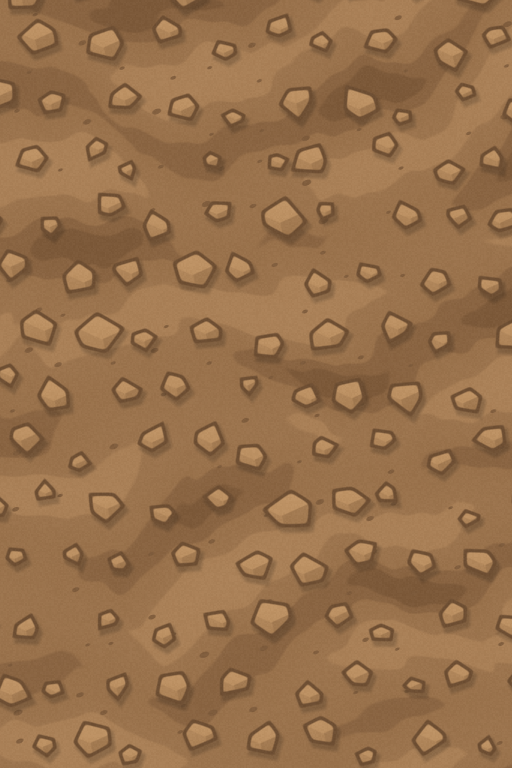
Give the GLSL for this texture, as a WebGL 2 fragment shader.

```glsl
#version 300 es
precision highp float;

uniform vec2 u_resolution;
out vec4 fragColor;

const float TAU = 6.2831853;
const float STONE_CELL = 0.0755;
const float PEBBLE_CELL = 0.062;
const float OUTLINE = 0.0044;

const vec3 SOIL = vec3(0.605, 0.450, 0.300);
const vec3 SOIL_LIGHT = vec3(0.655, 0.493, 0.332);
const vec3 SOIL_DARK = vec3(0.548, 0.402, 0.267);
const vec3 SOIL_DEEP = vec3(0.500, 0.363, 0.238);
const vec3 RIM = vec3(0.430, 0.308, 0.200);
const vec3 FACE_TOP = vec3(0.735, 0.565, 0.385);
const vec3 FACE_LEFT = vec3(0.690, 0.525, 0.355);
const vec3 FACE_RIGHT = vec3(0.640, 0.482, 0.322);

struct Stone {
  float dist;
  float radius;
  float ridge;
  vec2 local;
};

float hash(vec2 p, float seed) {
  vec3 q = fract((p.xyx + seed * 17.31) * 0.1031);
  q += dot(q, q.yzx + 33.33);
  return fract((q.x + q.y) * q.z);
}

vec2 hash2(vec2 p, float seed) {
  return vec2(hash(p, seed), hash(p, seed + 1.0));
}

// Coverage of the region where d is negative
float cover(float d, float softness) {
  return 1.0 - smoothstep(-softness, softness, d);
}

// Slanted soil layers with lumpy borders, about -1 to 1
float strata(vec2 p) {
  p.y -= 0.16 * p.x;
  float freq = 9.0, amp = 0.03;
  for (int i = 0; i < 5; i++) {
    float phase = float(i) * 2.3;
    p.y += amp * sin(p.x * freq + p.y * freq * 0.6 + phase);
    p.x += amp * cos(p.y * freq * 1.3 - p.x * freq * 0.4 + phase);
    freq *= 1.9;
    amp *= 0.55;
  }
  return 0.65 * sin(p.y * 36.0 + 1.5 * sin(p.x * 6.0))
       + 0.35 * sin(p.x * 11.0 - p.y * 17.0 + 1.0)
       + 0.25 * sin(p.x * 17.0 + p.y * 29.0 + 4.0);
}

// Irregular five-sided block, wider than tall, with rounded corners
float blockDistance(vec2 q, float radius, vec2 id) {
  float sharpness = 15.0 / radius;
  float turn = hash(id, 5.0) * TAU;
  float sum = 0.0;
  for (int i = 0; i < 5; i++) {
    float k = float(i);
    float angle = turn + (k + 0.5 * (hash(id, 6.0 + k) - 0.5)) * TAU / 5.0;
    vec2 dir = vec2(cos(angle), sin(angle));
    float reach = radius * mix(0.78, 1.0, hash(id, 12.0 + k));
    reach *= length(dir * vec2(1.0, 0.8));
    sum += exp(clamp(sharpness * (dot(q, dir) - reach), -60.0, 60.0) - 20.0);
  }
  return (log(sum) + 20.0) / sharpness;
}

// Nearest stone on a sheared, jittered grid; also gathers the thrown shadow
Stone scatterStones(vec2 p, out float shadow) {
  Stone best = Stone(1.0, 1.0, 0.0, vec2(0.0));
  shadow = 0.0;
  vec2 g = p / STONE_CELL;
  for (int j = -1; j <= 1; j++) {
    float row = floor(g.y) + float(j);
    float shear = 0.4 * row;
    for (int i = -1; i <= 1; i++) {
      vec2 id = vec2(floor(g.x + shear) + float(i), row);
      float size = mix(0.18, 0.34, hash(id, 1.0)) + 0.13 * step(0.92, hash(id, 2.0));
      vec2 jitter = (hash2(id, 3.0) - 0.5) * 2.0 * (0.5 - size);
      vec2 center = (id + 0.5 + jitter - vec2(shear, 0.0)) * STONE_CELL;
      vec2 q = p - center;
      float radius = size * STONE_CELL;
      float d = blockDistance(q, radius, id);
      float shadowDist = blockDistance(q - vec2(0.0035, -0.006), radius, id);
      shadow = max(shadow, cover(shadowDist - 0.001, 0.0035));
      if (d < best.dist) best = Stone(d, radius, hash(id, 20.0) - 0.5, q);
    }
  }
  return best;
}

// Top plane above a bent ridge, two front planes below
vec3 stoneColor(Stone s, float px) {
  vec2 q = s.local / s.radius;
  float edge = px / s.radius;
  float side = q.x - 0.7 * s.ridge;
  vec3 front = mix(FACE_RIGHT, FACE_LEFT, cover(side + 0.2 * q.y, edge));
  float top = cover(0.45 * abs(side) - 0.2 - q.y, edge);
  vec3 face = mix(front, FACE_TOP, top) + 0.02 * q.y;
  return mix(RIM, face, cover(s.dist + OUTLINE, px));
}

// Small flat pebbles, one at most per cell
float pebbles(vec2 p, float px) {
  vec2 g = p / PEBBLE_CELL;
  vec2 id = floor(g);
  vec2 q = (fract(g) - mix(vec2(0.15), vec2(0.85), hash2(id, 31.0))) * PEBBLE_CELL;
  q.y -= 0.25 * q.x;
  float radius = mix(0.003, 0.0065, pow(hash(id, 33.0), 2.0));
  float d = length(q * vec2(1.0, 1.6)) - radius;
  return cover(d, px) * step(hash(id, 34.0), 0.65);
}

void main() {
  float px = 1.0 / u_resolution.y;
  vec2 p = gl_FragCoord.xy * px;

  // Layered ground
  float layer = strata(p);
  float soft = fwidth(layer) + 0.01;
  vec3 color = mix(SOIL, SOIL_LIGHT, cover(0.52 - layer, soft));
  color = mix(color, SOIL_DARK, cover(layer + 0.5, soft));
  color = mix(color, SOIL_DEEP, cover(layer + 0.92, soft));
  color += 0.012 * layer;
  color = mix(color, SOIL_DEEP * 0.97, 0.85 * pebbles(p, px));

  // Stones and their shadows
  float shadow;
  Stone stone = scatterStones(p, shadow);
  color *= 1.0 - 0.17 * shadow;
  color = mix(color, stoneColor(stone, px), cover(stone.dist, px));

  // Fine grain
  color += 0.022 * (hash(floor(p * 512.0), 40.0) - 0.5);
  fragColor = vec4(color, 1.0);
}
```
